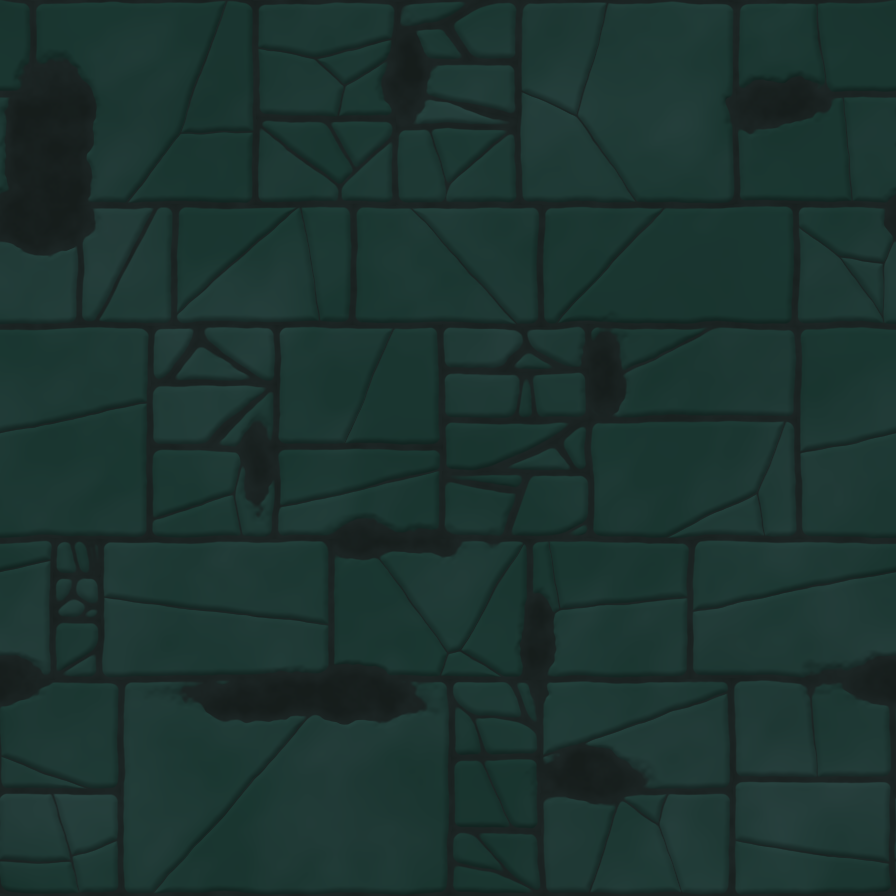
Reproduce this texture procedurally as a Shadertoy shader.

```glsl
#define STONE_GREEN vec3(0.105, 0.218, 0.195)
#define STONE_PALE vec3(0.158, 0.258, 0.248)
#define MORTAR vec3(0.112, 0.148, 0.145)
#define MORTAR_DEEP vec3(0.085, 0.112, 0.106)
#define JOINT_WIDTH 0.0035
#define ROUNDING 0.008
#define CRACK_WIDTH 0.0007
#define RUBBLE_WIDTH 0.0045
#define WOBBLE 0.007
#define CHIPPING 0.035
#define BEVEL 0.008

// Courses from the bottom up; five blocks per course, each cut into slabs
const float COURSES[6] = float[](0.0, 0.242, 0.398, 0.637, 0.771, 1.0);
const float JOINTS[25] = float[](
    -0.003, 0.135, 0.503, 0.605, 0.817,
     0.060, 0.112, 0.369, 0.590, 0.771,
    -0.109, 0.168, 0.308, 0.493, 0.658,
     0.089, 0.195, 0.395, 0.604, 0.888,
     0.036, 0.286, 0.442, 0.579, 0.822);
const float SLABS[25] = float[](
    2., 1., 3., 2., 2.,  3., 1., 1., 1., 1.,  1., 3., 2., 4., 2.,
    1., 1., 1., 1., 1.,  1., 2., 3., 1., 2.);
// Broken-out hollows: centre and radii
const vec4 HOLLOWS[11] = vec4[](
    vec4(.060, .835, .050, .095), vec4(.045, .755, .055, .038),
    vec4(.860, .885, .052, .026), vec4(.670, .590, .028, .048),
    vec4(.664, .135, .062, .034), vec4(.340, .225, .145, .030),
    vec4(.985, .240, .060, .026), vec4(.450, .395, .100, .018),
    vec4(.290, .475, .018, .050), vec4(.600, .300, .017, .060),
    vec4(.455, .920, .024, .050));

vec2 hash2(vec2 p) {
    vec3 q = fract(p.xyx * vec3(0.1031, 0.1030, 0.0973));
    q += dot(q, q.yzx + 33.33);
    return fract((q.xx + q.yz) * q.zy);
}

// Value noise that repeats after the given period
vec2 noise2(vec2 p, vec2 period) {
    vec2 i = floor(p), f = fract(p);
    f = f * f * (3.0 - 2.0 * f);
    vec2 a = mod(i, period), b = mod(i + 1.0, period);
    return mix(mix(hash2(a), hash2(vec2(b.x, a.y)), f.x),
               mix(hash2(vec2(a.x, b.y)), hash2(b), f.x), f.y);
}

vec2 fbm2(vec2 p, float scale) {
    vec2 sum = vec2(0.0);
    float gain = 0.53;
    for (int i = 0; i < 4; i++, scale *= 2.0, gain *= 0.5)
        sum += gain * noise2(p * scale, vec2(scale));
    return sum;
}

float smoothMax(float a, float b, float k) {
    float h = max(k - abs(a - b), 0.0) / k;
    return max(a, b) + h * h * k * 0.25;
}

// Returns signed distance, slab tint and piece tint
vec3 wall(vec2 point) {
    vec2 rough = fbm2(point, 20.0) - 0.5;
    vec2 p = fract(point + WOBBLE * rough);

    // Find the course, block and slab
    int row = 0;
    for (int i = 1; i < 5; i++) if (p.y >= COURSES[i]) row = i;
    float first = JOINTS[row * 5];
    p.x = first + fract(p.x - first);
    int block = row * 5;
    for (int i = 1; i < 5; i++) if (p.x >= JOINTS[row * 5 + i]) block = row * 5 + i;
    vec2 lo = vec2(JOINTS[block], COURSES[row]);
    vec2 hi = vec2(block % 5 == 4 ? first + 1.0 : JOINTS[block + 1], COURSES[row + 1]);
    float count = SLABS[block];
    float skew = mix(0.8, 1.3, hash2(vec2(float(block), 7.0)).x);
    float t = clamp((p.y - lo.y) / (hi.y - lo.y), 0.0, 1.0);
    float slab = min(floor(pow(t, skew) * count), count - 1.0);
    vec2 cut = pow(vec2(slab, slab + 1.0) / count, vec2(1.0 / skew));
    vec2 span = mix(lo.yy, hi.yy, cut);
    lo.y = span.x;
    hi.y = span.y;

    // Rounded slab
    vec2 center = 0.5 * (lo + hi), halfSize = 0.5 * (hi - lo);
    vec2 q = abs(p - center) - halfSize + JOINT_WIDTH + ROUNDING;
    float d = length(max(q, 0.0)) + min(max(q.x, q.y), 0.0) - ROUNDING;

    // Split into pieces: hairline cracks in large slabs, wide ones in rubble
    vec2 id = vec2(float(block) * 3.0 + 11.0, slab * 17.0 + 5.0);
    vec2 dice = hash2(id);
    int pieces = 2 + int(dice.x * 3.0);
    float rubble = smoothstep(0.062, 0.035, min(halfSize.x, halfSize.y));
    float width = mix(CRACK_WIDTH, RUBBLE_WIDTH, rubble * dice.y) * (1.0 + 2.0 * rough.x);
    vec2 seeds[4];
    int nearest = 0;
    for (int i = 0; i < pieces; i++) {
        seeds[i] = center + (hash2(id + float(i) * 29.0 + 3.0) - 0.5) * halfSize * 1.8;
        if (distance(p, seeds[i]) < distance(p, seeds[nearest])) nearest = i;
    }
    for (int i = 0; i < pieces; i++) {
        if (i == nearest) continue;
        vec2 away = seeds[i] - seeds[nearest];
        float border = dot(0.5 * (seeds[i] + seeds[nearest]) - p, normalize(away + 1e-5));
        d = smoothMax(d, width - border, mix(0.002, ROUNDING, rubble));
    }

    // Carve the hollows with chipped rims
    for (int i = 0; i < 11; i++) {
        vec2 offset = point - HOLLOWS[i].xy, radii = HOLLOWS[i].zw;
        offset -= round(offset);
        float hollow = (length(offset / radii) - 1.0) * min(radii.x, radii.y);
        d = smoothMax(d, -hollow + CHIPPING * rough.y, 0.005);
    }
    return vec3(d, dice.y, hash2(id + float(nearest) * 13.0).x);
}

void mainImage(out vec4 fragColor, in vec2 fragCoord) {
    vec2 p = fragCoord / iResolution.xy;
    float pixel = 1.0 / iResolution.y, e = 0.0015;
    vec3 stone = wall(p);
    float d = stone.x;
    vec2 slope = vec2(wall(p + vec2(e, 0.0)).x, wall(p + vec2(0.0, e)).x) - d;
    slope = clamp(slope / e, -1.0, 1.0);

    // Mottled face with slanted brush strokes
    vec2 mottle = fbm2(p, 8.0);
    vec2 slant = vec2(p.x + p.y, p.y - p.x) * vec2(9.0, 24.0);
    float strokes = noise2(slant + 2.0 * mottle, vec2(9.0, 24.0)).x;
    float pale = 0.3 + 1.3 * (mottle.x - 0.5) + 0.35 * (strokes - 0.5)
               + 0.4 * (stone.y - 0.5) + 0.3 * (stone.z - 0.5);
    vec3 face = mix(STONE_GREEN, STONE_PALE, clamp(pale, 0.0, 1.0));
    face *= 0.97 + 0.1 * (mottle.y - 0.5);

    // Lit upper rims, shaded lower rims
    float rim = smoothstep(-BEVEL, 0.0, d);
    face *= 1.0 + rim * (0.2 * dot(slope, vec2(-0.3, 1.0)) - 0.12);

    // Grainy mortar, darker in the open hollows
    float grain = fbm2(p, 48.0).x;
    float depth = smoothstep(0.0, 0.014, d) * 0.55 + 0.9 * (grain - 0.5) + 0.25;
    vec3 mortar = mix(MORTAR, MORTAR_DEEP, clamp(depth, 0.0, 1.0));

    fragColor = vec4(mix(face, mortar, smoothstep(-pixel, pixel, d)), 1.0);
}
```
